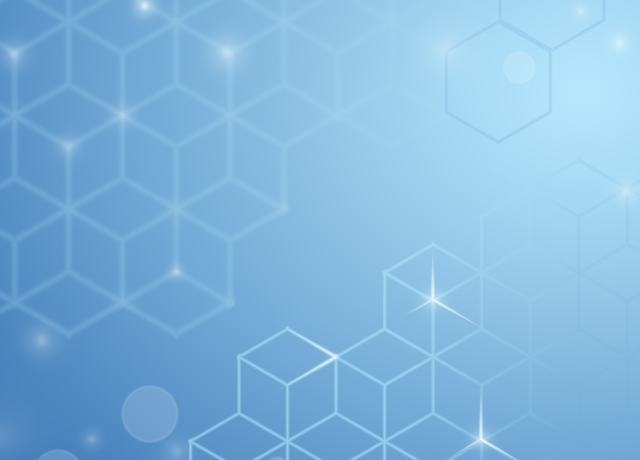
This background is drawn by a Shadertoy shader. Its source:

```glsl
// Soft blue backdrop with glowing isometric cube lattices, sparkles and bokeh discs.

const float ROW = 0.8660254;   // row height of a triangular lattice of spacing 1
const vec3 LIGHT_BLUE = vec3(0.71, 0.908, 0.99);
const vec3 DEEP_BLUE = vec3(0.235, 0.465, 0.712);
const vec3 LINE_BLUE = vec3(0.68, 0.90, 0.98);
const vec3 SHADE_BLUE = vec3(0.42, 0.66, 0.85);
const vec3 SPARK = vec3(0.93, 0.98, 1.0);

float hash(vec2 p) {
    return fract(sin(dot(p, vec2(127.1, 311.7))) * 43758.5453);
}

// Signed distance to a pointy-top hexagon
float hexagon(vec2 p, float radius) {
    p = abs(p);
    return max(p.x, dot(p, vec2(0.5, ROW))) - radius * ROW;
}

// Offset from the nearest node of a triangular lattice
vec2 nodeOffset(vec2 p, float spacing) {
    vec2 cell = spacing * vec2(1.0, 2.0 * ROW);
    vec2 a = mod(p + 0.5 * cell, cell) - 0.5 * cell;
    vec2 b = mod(p, cell) - 0.5 * cell;
    return dot(a, a) < dot(b, b) ? a : b;
}

// Six spokes around each node join into cube edges
float cubeEdges(vec2 offset) {
    offset = abs(offset);
    return min(offset.x, abs(dot(offset, vec2(-0.5, ROW))));
}

float stroke(float d, float halfWidth, float blur) {
    return 1.0 - smoothstep(halfWidth - blur, halfWidth + blur, abs(d));
}

// Wide halo with a small hot core
float glow(vec2 p, float radius) {
    float r = length(p) / radius;
    return 0.5 * exp(-r * r) + 0.4 * exp(-9.0 * r * r);
}

// Ray of light that thins and fades along its reach
float streak(vec2 p, vec2 reach, float width) {
    float t = clamp(dot(p, reach) / dot(reach, reach), 0.0, 1.0);
    float d = length(p - reach * t) / (width * (1.05 - t));
    return (1.0 - t) * exp(-d * d);
}

float star(vec2 p) {
    float rays = streak(p, vec2(0.0, 0.115), 0.005);
    rays = max(rays, streak(p, vec2(0.125, -0.072), 0.004));
    rays = max(rays, 0.8 * streak(p, vec2(-0.07, -0.04), 0.004));
    return max(rays, 0.8 * glow(p, 0.022));
}

float bokeh(vec2 p, float radius) {
    float d = length(p) - radius;
    return 0.16 * (1.0 - smoothstep(-0.003, 0.003, d)) + 0.06 * stroke(d + 0.003, 0.002, 0.003);
}

// Union of a staircase of cubes, filled to the right (side 1) or left (side -1)
float cubeStair(vec2 p, vec2 start, float spacing, float side) {
    float nearest = 10.0;
    for (int row = 0; row < 4; row++) {
        float r = float(row);
        vec2 centre = start + spacing * vec2(0.5 * r + floor(r / 2.0), r * ROW);
        // The top step of a right-hand stair keeps only its right face
        float clip = row == 3 && side > 0.0 ? centre.x - p.x : -10.0;
        for (int i = 0; i < 6; i++) {
            float cube = hexagon(p - centre, spacing / (2.0 * ROW));
            nearest = min(nearest, max(cube, clip));
            centre.x += side * spacing;
        }
    }
    return nearest;
}

void mainImage(out vec4 fragColor, in vec2 fragCoord) {
    vec2 p = fragCoord / iResolution.xy * vec2(1.396, 1.0);
    float pixel = 1.0 / iResolution.y;

    // Radial light from the upper right
    float fall = length((p - vec2(1.273, 0.80)) * vec2(1.0, 1.25)) / 1.62;
    vec3 color = mix(LIGHT_BLUE, DEEP_BLUE, pow(fall, 1.15));

    // Soft upper lattice with randomly lit nodes
    float spacing = 0.235;
    vec2 local = p - vec2(0.267, 0.749);
    vec2 offset = nodeOffset(local, spacing);
    vec2 node = round((local - offset) / (spacing * vec2(0.5, ROW)));
    float stair = cubeStair(p, vec2(0.385, 0.409), spacing, -1.0);
    float fade = 1.0 - smoothstep(0.004, 0.014, stair);
    fade *= 1.0 - 0.6 * smoothstep(0.5, 1.0, p.x);
    float edge = cubeEdges(offset) / 0.0075;
    color = mix(color, LINE_BLUE, 0.2 * fade * exp(-edge * edge));
    color = mix(color, SPARK, fade * (0.05 + 0.13 * hash(node)) * glow(offset, 0.024));

    // Shaded hexagons at the upper right
    vec2 hexAt = p - vec2(1.087, 0.822);
    float outline = min(abs(hexagon(hexAt, 0.131)), abs(hexagon(hexAt - vec2(0.117, 0.2), 0.131)));
    color = mix(color, SHADE_BLUE, 0.25 * stroke(outline, 0.003, 0.003));

    // Crisp lower cubes, dissolving to the right
    spacing = 0.2117;
    float lines = stroke(cubeEdges(nodeOffset(p - vec2(0.733, 0.224), spacing)), 0.0029, 0.0016 + pixel);
    stair = cubeStair(p, vec2(0.522, -0.020), spacing, 1.0);
    lines *= 1.0 - smoothstep(0.003, 0.005 + pixel, stair);
    vec3 lineColor = mix(LINE_BLUE, SHADE_BLUE, smoothstep(1.15, 1.27, p.x));
    color = mix(color, lineColor, lines * mix(0.68, 0.15, smoothstep(0.87, 1.15, p.x)));

    // Bokeh discs
    float discs = bokeh(p - vec2(0.327, 0.10), 0.062) + bokeh(p - vec2(0.127, -0.033), 0.056);
    discs += bokeh(p - vec2(1.133, 0.853), 0.035) + bokeh(p - vec2(0.605, -0.018), 0.025);
    color = mix(color, SPARK, discs);

    // Loose sparkles
    float light = 0.9 * glow(p - vec2(0.315, 0.987), 0.024) + 0.6 * glow(p - vec2(0.495, 0.885), 0.039);
    light += 0.5 * glow(p - vec2(0.031, 0.882), 0.030) + 0.4 * glow(p - vec2(0.149, 0.682), 0.027);
    light += 0.5 * glow(p - vec2(0.385, 0.409), 0.017) + 0.4 * glow(p - vec2(0.091, 0.260), 0.036);
    light += 0.35 * glow(p - vec2(0.200, 0.045), 0.021) + 0.3 * glow(p - vec2(0.385, 0.018), 0.032);
    light += 0.35 * glow(p - vec2(0.973, 0.890), 0.06) + 0.5 * glow(p - vec2(1.267, 0.975), 0.018);
    light += 0.7 * glow(p - vec2(1.351, 0.907), 0.023) + 0.55 * glow(p - vec2(1.367, 0.585), 0.03);
    light += 0.4 * glow(p - vec2(0.267, 0.749), 0.025) + 0.2 * glow(p - vec2(0.0, 0.05), 0.09);

    // Stars and bright cube edges
    light += star(p - vec2(0.944, 0.349)) + star(p - vec2(1.049, 0.045));
    vec2 corner = p - vec2(0.733, 0.224);
    float shine = max(streak(corner, vec2(-0.135, 0.078), 0.0045), streak(corner, vec2(-0.142, -0.082), 0.0045));
    color = mix(color, SPARK, min(light + 0.8 * shine, 1.0));

    fragColor = vec4(color, 1.0);
}
```
